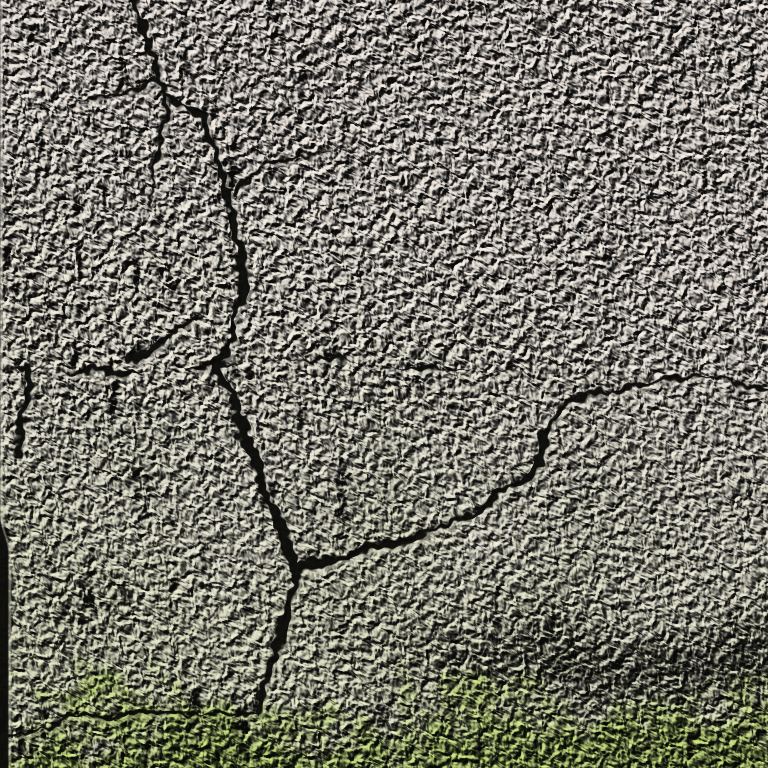
This texture is drawn by a three.js fragment shader. Its source:

```glsl
// Rough weathered concrete wall in raking light, with branching cracks and moss at its foot.
#define GRAIN_FREQ 92.0
#define RELIEF_GAIN 4.1
#define RELIEF_STEP 0.0027
#define LIGHT_DIR vec2(-0.6, 0.8)
#define CRACK_WIDTH 0.0056
#define CRACK_SOFT 0.0016
#define MID_TONE 0.475
#define TONE_RANGE 0.51
#define STONE_TINT vec3(1.0, 0.985, 0.925)
#define ROSE_TINT vec3(1.015, 0.985, 0.95)
#define MOSS_TINT vec3(0.86, 0.98, 0.52)
#define CRACK_COLOR vec3(0.035, 0.036, 0.027)

varying vec2 vUv;

vec2 gradientAt(vec2 cell) {
  vec3 h = fract(vec3(cell.xyx) * vec3(0.1031, 0.1030, 0.0973));
  h += dot(h, h.yzx + 33.33);
  float angle = 6.28318 * fract((h.x + h.y) * h.z);
  return vec2(cos(angle), sin(angle));
}

float gradientNoise(vec2 p) {
  vec2 i = floor(p), f = p - i;
  vec2 u = f * f * f * (f * (f * 6.0 - 15.0) + 10.0);
  vec2 o = vec2(0.0, 1.0);
  float low = mix(dot(gradientAt(i), f), dot(gradientAt(i + o.yx), f - o.yx), u.x);
  float high = mix(dot(gradientAt(i + o), f - o), dot(gradientAt(i + 1.0), f - 1.0), u.x);
  return mix(low, high, u.y);
}

float fbm(vec2 p) {
  float sum = 0.0, amp = 1.0;
  for (int i = 0; i < 4; i++) {
    sum += amp * gradientNoise(p);
    p = p * 2.03 + 17.3;
    amp *= 0.5;
  }
  return sum;
}

// Grain squeezed along the rising diagonal, so that lit bumps come out round
float grainHeight(vec2 p) {
  vec2 q = vec2(0.92 * (p.x + p.y), 0.62 * (p.y - p.x)) * GRAIN_FREQ + 40.0;
  q += 0.45 * vec2(gradientNoise(q * 0.6 + 5.0), gradientNoise(q * 0.6 + 71.0));
  return gradientNoise(q) + 0.55 * gradientNoise(q.yx * 1.87 + 9.1)
       + 0.22 * gradientNoise(q * 3.3 + 23.7);
}

float ramp(float t, float a, float b) { return clamp((t - a) / (b - a), 0.0, 1.0); }

// Crack courses: x over y for the trunk, y over x for the branch
float trunkPath(float y) {
  return 0.335 + 0.052 * ramp(y, 0.07, 0.255) - 0.101 * ramp(y, 0.255, 0.52)
       + 0.028 * ramp(y, 0.52, 0.61) - 0.047 * ramp(y, 0.68, 0.84)
       - 0.052 * ramp(y, 0.84, 0.88) - 0.039 * ramp(y, 0.88, 1.0);
}
float branchPath(float x) {
  return 0.255 + 0.07 * ramp(x, 0.387, 0.61) + 0.055 * ramp(x, 0.61, 0.69)
       + 0.10 * ramp(x, 0.69, 0.733) + 0.035 * ramp(x, 0.75, 0.91)
       - 0.025 * ramp(x, 0.91, 1.0);
}

float curveDistance(float offset, float rise) {
  return abs(offset) / sqrt(1.0 + rise * rise);
}

// Short spur that tapers from a to b
float spur(vec2 p, vec2 a, vec2 b, float width) {
  vec2 ab = b - a;
  float t = clamp(dot(p - a, ab) / dot(ab, ab), 0.0, 1.0);
  return length(p - a - ab * t) - width * (1.0 - 0.7 * t);
}

float crackMask(vec2 p) {
  vec2 wobble = vec2(gradientNoise(p * 24.0), gradientNoise(p * 24.0 + 51.0)) * 0.011
              + vec2(gradientNoise(p * 85.0), gradientNoise(p * 85.0 + 31.0)) * 0.008;
  vec2 q = p + wobble;
  float vary = 1.0 + 0.9 * gradientNoise(p * 14.0 + 7.0) + 0.8 * gradientNoise(p * 70.0);
  float w = CRACK_WIDTH * vary, e = 0.008;

  float trunk = curveDistance(q.x - trunkPath(q.y),
      (trunkPath(q.y + e) - trunkPath(q.y - e)) / (2.0 * e));
  float d = trunk + max(0.0, 0.07 - q.y) - w * mix(1.0, 0.7, ramp(q.y, 0.75, 0.85));
  float branch = curveDistance(q.y - branchPath(q.x),
      (branchPath(q.x + e) - branchPath(q.x - e)) / (2.0 * e));
  d = min(d, branch + max(0.0, 0.387 - q.x) - w * mix(0.85, 0.4, ramp(q.x, 0.72, 0.9)));
  float foot = abs(q.y - 0.037 - 0.033 * ramp(q.x, 0.0, 0.11));
  d = min(d, foot + max(0.0, q.x - 0.335) - 0.5 * w);
  float seam = abs(q.y - 0.524 - 0.008 * sin(q.x * 11.0 - 3.0));
  float broken = 0.0022 + 0.008 * gradientNoise(vec2(q.x * 17.0, 3.7));
  d = min(d, seam + max(0.0, abs(q.x - 0.365) - 0.335) - broken);

  d = min(d, spur(q, vec2(0.17, 0.535), vec2(0.262, 0.588), 0.007));
  d = min(d, spur(q, vec2(0.215, 0.875), vec2(0.195, 0.73), 0.004));
  d = min(d, spur(q, vec2(0.205, 0.892), vec2(0.09, 0.865), 0.0035));
  d = min(d, spur(q, vec2(0.31, 0.745), vec2(0.345, 0.787), 0.004));
  d = min(d, spur(q, vec2(0.345, 0.787), vec2(0.43, 0.802), 0.003));
  d = min(d, spur(q, vec2(0.042, 0.52), vec2(0.022, 0.41), 0.007));
  d = min(d, p.x - 0.011 * smoothstep(0.0, 0.05, 0.33 - p.y));
  return 1.0 - smoothstep(-CRACK_SOFT, CRACK_SOFT, d);
}

void main() {
  vec2 p = vUv;
  float blotch = fbm(p * 5.0 + 3.0);

  // Raking light on grain, coarser and pitted above, calmer toward the lower right
  float upper = smoothstep(0.35, 0.6, p.y + 0.15 * (0.5 - p.x));
  float relief = grainHeight(p) - grainHeight(p + LIGHT_DIR * RELIEF_STEP);
  float s = relief * RELIEF_GAIN * mix(0.9, 1.08, upper) + 0.12 * blotch + 0.12;
  s -= smoothstep(0.2, 0.55, gradientNoise(p * 52.0 + 5.0)) * mix(0.35, 0.8, upper);

  // Upright gouges, strongest on the left
  float streak = gradientNoise(p * vec2(55.0, 7.0) + 11.0) + 0.6 * gradientNoise(p * 65.0);
  s -= smoothstep(0.28, 0.65, streak) * mix(1.6, 0.6, smoothstep(0.1, 0.6, p.x));

  // Damp soot band and dark foot
  float bandOffset = (p.y - 0.135 + 0.04 * blotch) / 0.05;
  s -= 0.75 * exp(-bandOffset * bandOffset) * smoothstep(0.4, 0.8, p.x);
  s -= 0.4 * (1.0 - smoothstep(0.0, 0.12, p.y));
  float tone = max(0.035, MID_TONE + TONE_RANGE * s / sqrt(1.0 + s * s));

  // Stone, algae film and patchy moss tints
  float film = 1.0 - smoothstep(0.1, 0.65, p.y + 0.18 * p.x + 0.15 * blotch);
  float moss = 1.0 - smoothstep(0.0, 0.13, p.y + 0.08 * blotch + 0.07 * fbm(p * 22.0));
  vec3 tint = mix(STONE_TINT, ROSE_TINT, smoothstep(0.45, 0.85, p.y + 0.3 * (p.x - 0.5)));
  tint = mix(tint, MOSS_TINT, max(0.17 * film, 0.9 * moss));
  vec3 color = tone * tint;

  // Lit lip on the far side of each crack, then the crack itself
  float lip = crackMask(p + LIGHT_DIR * 0.006);
  color = mix(color, 0.85 * tint, 0.5 * lip);
  color = mix(color, CRACK_COLOR, 0.96 * crackMask(p));
  gl_FragColor = vec4(color, 1.0);
}
```
